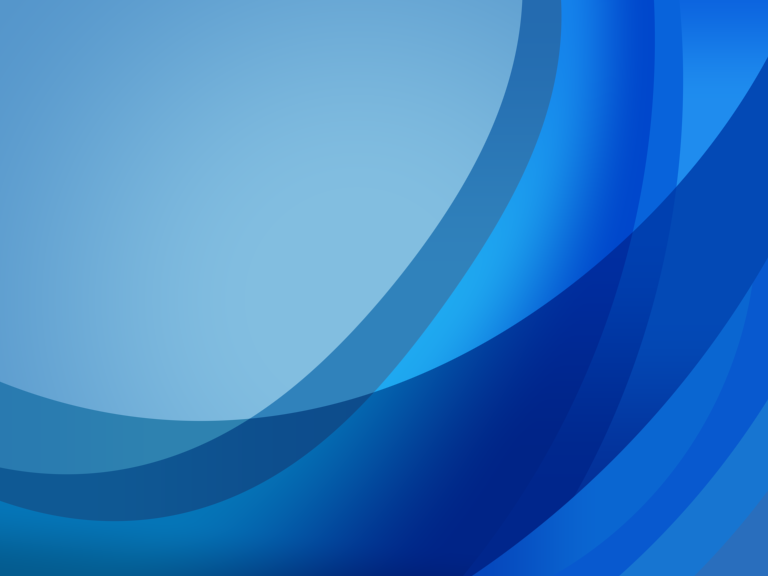
Reproduce this background procedurally as a Shadertoy shader.

```glsl
#define EDGE_SOFTNESS 0.8
#define DISC_LIGHT vec3(0.51, 0.745, 0.88)
#define DISC_SHADE vec3(0.33, 0.585, 0.795)
#define CYAN vec3(0.12, 0.66, 0.94)
#define AZURE vec3(0.12, 0.55, 0.935)
#define ROYAL vec3(0.0, 0.28, 0.80)
#define NAVY vec3(0.0, 0.14, 0.53)
#define TEAL vec3(0.02, 0.46, 0.72)

// Signed distance to a circle, positive outside
float circle(vec2 p, vec2 center, float radius) {
    return length(p - center) - radius;
}

// Rounded form whose radius swells four times per turn
float swollenCircle(vec2 p, vec2 center, float radius, float swell, float phase) {
    vec2 q = p - center;
    float angle = atan(-q.y, q.x);
    return length(q) - radius - swell * cos(4.0 * angle + phase);
}

// Antialiased coverage of the outside of an edge
float outside(float d) {
    float w = EDGE_SOFTNESS / iResolution.y;
    return smoothstep(-w, w, d);
}

// Bright ribbons above the sweeping shadow
vec3 upperRibbons(vec2 p, float ring, float inner, float outer) {
    float across = clamp(ring / max(ring - inner, 0.001), 0.0, 1.0);
    vec3 glow = mix(CYAN, vec3(0.08, 0.51, 0.92), smoothstep(0.45, 1.0, p.y));
    vec3 col = mix(glow, ROYAL, smoothstep(0.0, 0.95, across));
    col = mix(col, vec3(0.03, 0.39, 0.86), outside(inner));
    vec3 corner = mix(AZURE, vec3(0.04, 0.38, 0.87), smoothstep(0.82, 1.04, p.y));
    return mix(col, corner, outside(outer));
}

// Deep ribbons inside the sweeping shadow
vec3 lowerRibbons(vec2 p, float inner, float outer) {
    vec3 deep = mix(NAVY, vec3(0.0, 0.18, 0.63), smoothstep(0.2, 0.6, p.y));
    vec3 col = mix(TEAL, deep, smoothstep(-0.43, -0.04, inner));
    col *= mix(0.78, 1.0, smoothstep(0.0, 0.13, p.y + 0.1 * p.x));
    vec3 middle = mix(vec3(0.0, 0.15, 0.55), vec3(0.0, 0.25, 0.69), smoothstep(0.15, 0.6, p.y));
    col = mix(col, middle, outside(inner));
    vec3 far = mix(vec3(0.01, 0.19, 0.60), vec3(0.01, 0.285, 0.71), smoothstep(0.15, 0.45, p.y));
    return mix(col, far, outside(outer));
}

// Layered blue bands in the lower right corner
vec3 cornerBands(vec2 p) {
    vec3 col = mix(vec3(0.02, 0.28, 0.74), vec3(0.04, 0.40, 0.82), smoothstep(0.82, 1.05, p.x));
    float fold = circle(p, vec2(0.611, 0.611), 0.703);
    col = mix(col, vec3(0.03, 0.35, 0.81), outside(fold));
    float band = circle(p, vec2(0.118, 1.068), 1.434);
    col = mix(col, vec3(0.09, 0.46, 0.82), outside(band));
    float tip = circle(p, vec2(0.220, 0.979), 1.389);
    return mix(col, vec3(0.16, 0.43, 0.74), outside(tip));
}

void mainImage(out vec4 fragColor, in vec2 fragCoord) {
    vec2 p = fragCoord / iResolution.y;

    // Main edges
    float disc = swollenCircle(p, vec2(0.087, 0.997), 0.797, 0.025, 0.436);
    float ring = swollenCircle(p, vec2(0.148, 0.922), 0.800, 0.031, 0.663);
    float sweep = swollenCircle(p, vec2(0.356, 1.365), 1.082, 0.014, -0.17);
    float sweepEnd = circle(p, vec2(-0.113, 1.382), 1.667);
    float inner = circle(p, vec2(-0.330, 0.931), 1.467);
    float outer = circle(p, vec2(-0.290, 0.861), 1.476);

    // Layers above the sweep
    vec3 pale = mix(DISC_LIGHT, DISC_SHADE, smoothstep(0.15, 0.85, length(p - vec2(0.62, 0.48))));
    vec3 rim = mix(vec3(0.19, 0.51, 0.735), vec3(0.14, 0.42, 0.69), smoothstep(0.5, 1.0, p.y));
    vec3 above = mix(rim, upperRibbons(p, ring, inner, outer), outside(ring));
    above = mix(pale, above, outside(disc));

    // Layers beneath the sweep
    vec3 veil = mix(vec3(0.16, 0.48, 0.69), vec3(0.18, 0.51, 0.69), smoothstep(0.0, 0.3, p.x));
    vec3 darkRim = mix(vec3(0.06, 0.35, 0.58), vec3(0.05, 0.30, 0.55), smoothstep(0.1, 0.6, p.x));
    vec3 below = mix(darkRim, lowerRibbons(p, inner, outer), outside(ring));
    below = mix(veil, below, outside(disc));

    // Combine the sweep and the corner
    vec3 col = mix(above, below, outside(sweep));
    col = mix(col, cornerBands(p), outside(sweepEnd));
    fragColor = vec4(col, 1.0);
}
```
